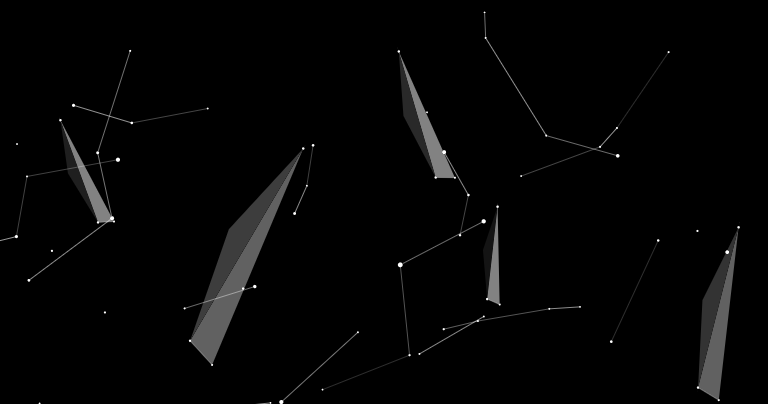
A Shadertoy shader for this background:

```glsl
float hash(float n) { return fract(sin(n * 127.1) * 43758.5453); }

vec2 hash2(float n) { return vec2(hash(n), hash(n + 31.7)); }

// Coverage of a pixel at signed distance d from an edge
float cover(float d) { return clamp(0.5 - d * iResolution.y, 0.0, 1.0); }

float dotMask(vec2 p, vec2 center, float radius) {
    return cover(length(p - center) - radius);
}

float lineMask(vec2 p, vec2 a, vec2 b) {
    vec2 ab = b - a;
    float t = clamp(dot(p - a, ab) / dot(ab, ab), 0.0, 1.0);
    return cover(length(p - a - ab * t) - 0.0012);
}

float edgeSide(vec2 p, vec2 a, vec2 b) {
    vec2 e = normalize(b - a);
    return e.x * (p.y - a.y) - e.y * (p.x - a.x);
}

float triangleMask(vec2 p, vec2 a, vec2 b, vec2 c) {
    float winding = sign(edgeSide(c, a, b));
    float inside = min(edgeSide(p, a, b) * winding,
                   min(edgeSide(p, b, c) * winding, edgeSide(p, c, a) * winding));
    return cover(-inside);
}

// Folded slivers: a bright facet and a darker one sharing an edge
float facets(vec2 p, float aspect) {
    float light = 0.0;
    for (int i = 0; i < 5; i++) {
        float n = float(i);
        vec2 apex = vec2(aspect * fract(0.4 + 0.5617 * n), 0.3 + 0.65 * fract(0.5 + 0.7 * n));
        apex += 0.03 * (hash2(n + 3.0) - 0.5);
        float size = 0.58 / (1.0 + 0.35 * n);
        vec2 axis = size * normalize(vec2(-0.5 * cos(1.2 * n), -1.0));
        vec2 side = 0.065 * vec2(-axis.y, axis.x);
        vec2 right = apex + axis + side;
        vec2 left = apex + axis * 0.95 - side;
        vec2 fold = apex + axis * 0.45 - side * 2.0;

        float bright = triangleMask(p, apex, left, right) * (n < 1.5 ? 0.38 : 0.51);
        float dark = triangleMask(p, apex, left, fold) * (0.24 - 0.04 * n);
        light = mix(light, 1.0, max(bright, dark));
        light = mix(light, 1.0, 0.3 * lineMask(p, left, right));
        light = max(light, dotMask(p, apex, 0.003));
        light = max(light, dotMask(p, left, 0.003));
        light = max(light, dotMask(p, right, 0.0025));
    }
    return light;
}

// Wandering chains of nodes, with some links left out
float chains(vec2 p, float aspect, float light) {
    for (int i = 0; i < 13; i++) {
        float seed = float(i) * 7.3 + 2.0;
        vec2 node = fract(vec2(0.7549, 0.5698) * float(i) + 0.12 * hash2(seed));
        node *= vec2(aspect, 0.95);
        float heading = 6.2832 * hash(seed + 0.5);
        for (int j = 0; j < 4; j++) {
            float id = seed + float(j) * 1.37;
            float radius = mix(0.0022, 0.0062, pow(hash(id + 5.1), 4.0));
            light = max(light, dotMask(p, node, radius));
            heading += 2.8 * (hash(id + 9.4) - 0.5);
            vec2 next = node + mix(0.06, 0.29, hash(id + 1.9)) * vec2(cos(heading), sin(heading));
            if (j < 3 && hash(id + 4.6) > 0.2) {
                float strength = mix(0.15, 0.65, pow(hash(id + 8.2), 1.5));
                light = mix(light, 1.0, strength * lineMask(p, node, next));
            }
            node = next;
        }
    }
    return light;
}

void mainImage(out vec4 fragColor, in vec2 fragCoord) {
    vec2 p = fragCoord / iResolution.y;
    float aspect = iResolution.x / iResolution.y;
    float light = chains(p, aspect, facets(p, aspect));
    fragColor = vec4(vec3(light), 1.0);
}
```
